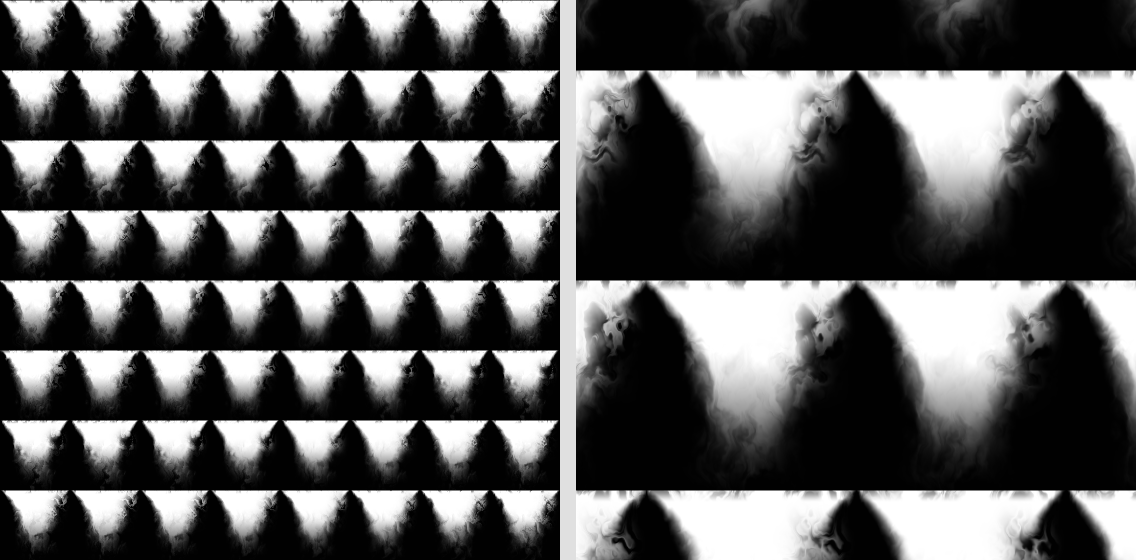
Left: the whole. Right: its middle third, enlarged.
This pattern is drawn by a Shadertoy shader. Its source:

```glsl
// Eight by eight grid of smoky white wedges sinking between black peaks, each cell a step later in time.

const float CELLS = 8.0;            // repeats across and down
const float PEAK_WIDTH = 0.44;      // half width the black peak tends to
const float PEAK_CURVE = 2.1;       // how fast the peak widens downward
const vec2 EDGE_SOFT = vec2(0.022, 0.19);   // slope blur at top, bottom
const vec2 EDGE_ROUGH = vec2(0.07, 0.30);   // slope raggedness at top, bottom
const vec2 FOG_FADE = vec2(0.32, 0.97);     // depth where white starts and ends fading
const vec2 NOISE_SCALE = vec2(8.0, 6.0);    // lattice cells per repeat, x must be whole
const float TIME_PERIOD = 8.0;      // noise slices before the sequence loops
const float DRIFT = 2.4;            // downward travel over the whole sequence
const float SWIRL = 1.8;            // strength of the domain warp
const float CURL_RADIUS = 0.095;
const float CURL_START = 0.14;      // depth at which a curl is born
const float CURL_FALL = 0.42;       // depth it sinks in one life
const vec3 INK = vec3(0.005);
const vec3 SMOKE = vec3(1.0);

float hash(vec3 cell) {
    uvec3 v = uvec3(ivec3(cell) + 4096) * 1664525u + 1013904223u;
    v.x += v.y * v.z; v.y += v.z * v.x; v.z += v.x * v.y;
    v ^= v >> 16u;
    v.x += v.y * v.z;
    return float(v.x >> 8u) / 16777216.0;
}

// Value noise that wraps in x and in time (z)
float noise(vec3 p, float periodX) {
    vec3 i = floor(p), f = p - i;
    f = f * f * f * (f * (f * 6.0 - 15.0) + 10.0);
    float sum = 0.0;
    for (int k = 0; k < 8; k++) {
        vec3 o = vec3(k & 1, (k >> 1) & 1, k >> 2);
        vec3 c = i + o;
        c.x = mod(c.x, periodX);
        c.z = mod(c.z, TIME_PERIOD);
        vec3 w = mix(1.0 - f, f, o);
        sum += w.x * w.y * w.z * hash(c);
    }
    return sum;
}

float fbm(vec3 p, float periodX) {
    float sum = 0.0, amp = 0.533;
    for (int k = 0; k < 4; k++) {
        sum += amp * noise(p, periodX);
        p.xy *= 2.0;
        p.y += 17.0;
        periodX *= 2.0;
        amp *= 0.5;
    }
    return sum;
}

float peakHalfWidth(float depth) {
    return PEAK_WIDTH * (1.0 - exp(-PEAK_CURVE * depth));
}

void mainImage(out vec4 fragColor, in vec2 fragCoord) {
    vec2 grid = fragCoord / iResolution.xy * CELLS;
    float pixel = CELLS / iResolution.y;
    vec2 id = floor(grid);
    float x = fract(grid.x), depth = 1.0 - fract(grid.y);
    float side = 0.5 - abs(x - 0.5);
    float phase = ((CELLS - 1.0 - id.y) * CELLS + id.x) / (CELLS * CELLS);

    // Swirled smoke fields
    vec3 q = vec3(vec2(x, depth) * NOISE_SCALE, phase * TIME_PERIOD);
    q.y -= DRIFT * phase;
    vec2 warp = vec2(fbm(q, NOISE_SCALE.x), fbm(q + vec3(0.0, 43.0, 3.0), NOISE_SCALE.x)) - 0.5;
    vec3 swirled = q + vec3(SWIRL * warp, 0.0);
    float billow = fbm(swirled, NOISE_SCALE.x);
    float streak = fbm(swirled * vec3(2.0, 1.0, 1.0) + vec3(0.0, 91.0, 0.0), NOISE_SCALE.x * 2.0);

    // Ragged slopes, softer toward the bottom
    float rough = mix(EDGE_ROUGH.x, EDGE_ROUGH.y, depth) * (billow - 0.5);
    float soft = mix(EDGE_SOFT.x, EDGE_SOFT.y, depth);
    float edge = side - peakHalfWidth(depth) - 0.015 + rough;
    float light = smoothstep(-soft, soft, edge);

    // Fog thinning into vertical wisps
    float thin = smoothstep(0.25, 0.6, depth);
    float fade = 1.0 - smoothstep(FOG_FADE.x, FOG_FADE.y, depth + 0.5 * thin * (streak - 0.5));
    light *= fade * mix(1.0, 0.45 + 1.1 * streak, thin);

    // Curls sliding down the slope right of each wedge
    float ridge = 1.0 - abs(2.0 * fbm(swirled + vec3(2.0 * warp.yx, 0.0), NOISE_SCALE.x) - 1.0);
    float curlLight = smoothstep(0.62, 1.0, ridge) * 0.75;
    for (int k = 0; k < 2; k++) {
        float age = fract(phase + 0.125 + 0.5 * float(k));
        float curlDepth = CURL_START + CURL_FALL * age;
        vec2 center = vec2(1.0 - peakHalfWidth(curlDepth), curlDepth);
        vec2 away = (vec2(x, depth) - center + 0.12 * warp) / CURL_RADIUS;
        float cover = exp(-dot(away, away)) * smoothstep(1.0, 0.45, age);
        light = mix(light, curlLight, 0.85 * cover * smoothstep(0.0, 0.08, side));
    }

    // Faint flecks along the top of each row, then the row's crisp border
    light *= 1.0 - 0.5 * smoothstep(0.45, 0.7, streak) * smoothstep(0.06, 0.0, depth);
    light *= smoothstep(0.0, pixel, depth);

    fragColor = vec4(mix(INK, SMOKE, clamp(light, 0.0, 1.0)), 1.0);
}
```
